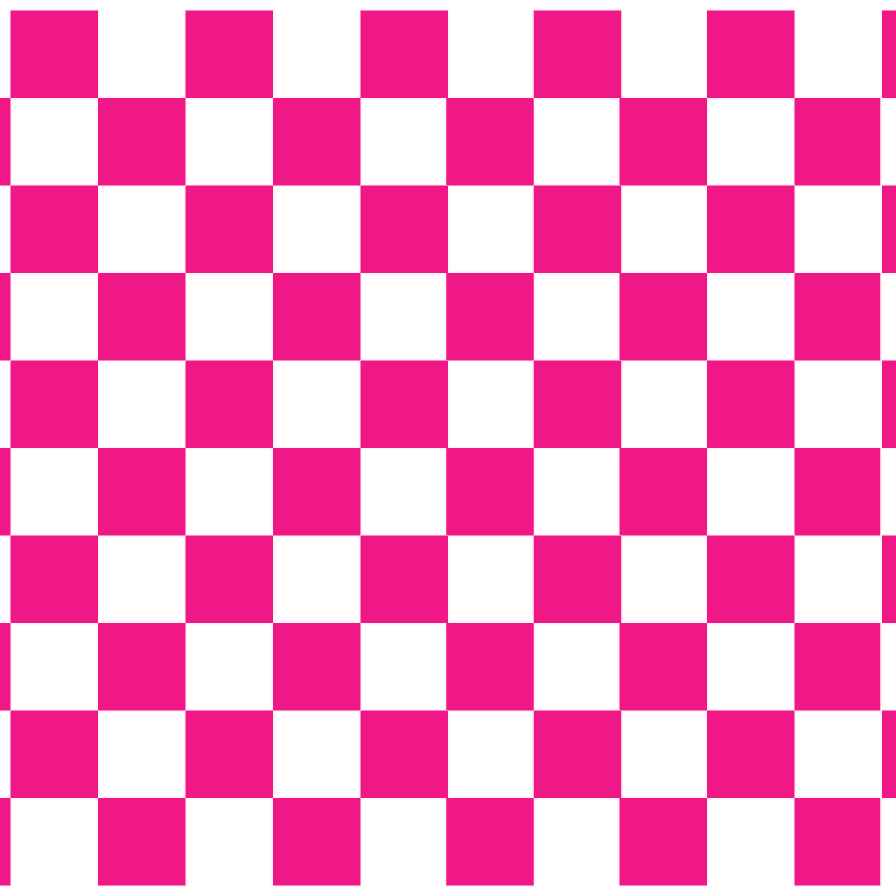
A WebGL 2 fragment shader for this pattern:

```glsl
#version 300 es
precision highp float;

uniform vec2 u_resolution;
out vec4 fragColor;

// Share of the current pixel covered by an axis-aligned box
float boxCoverage(vec2 p, vec2 lo, vec2 hi, vec2 pixel) {
    vec2 inside = clamp(min(p - lo, hi - p) / pixel + 0.5, 0.0, 1.0);
    return inside.x * inside.y;
}

void main() {
    // Canvas divided into 512 units per side
    vec2 p = gl_FragCoord.xy / u_resolution * 512.0;
    vec2 pixel = 512.0 / u_resolution;

    float square = 0.0;
    float fringe = 0.0;
    for (int row = 0; row < 10; row++) {
        for (int col = -1; col <= 10; col++) {
            // Alternate cells are filled
            if (((row + col) & 1) == 0) continue;

            // Columns tighten slightly right of the middle
            float c = float(col);
            float nudge = step(5.0, c) + step(7.0, c);
            vec2 lo = vec2(6.0 + 50.0 * c - nudge, 6.0 + 50.0 * float(row));
            vec2 hi = lo + vec2(50.0 - step(9.0, c), 50.0);

            square = max(square, boxCoverage(p, lo, hi, pixel));
            fringe = max(fringe, boxCoverage(p, lo - 1.0, hi + 1.0, pixel));
        }
    }

    // White ground, faint blush around each square, then the squares
    vec3 white = vec3(1.0);
    vec3 blush = vec3(1.0, 0.95, 0.97);
    vec3 pink = vec3(0.94, 0.09, 0.53);
    vec3 color = mix(mix(white, blush, fringe), pink, square);
    fragColor = vec4(color, 1.0);
}
```
